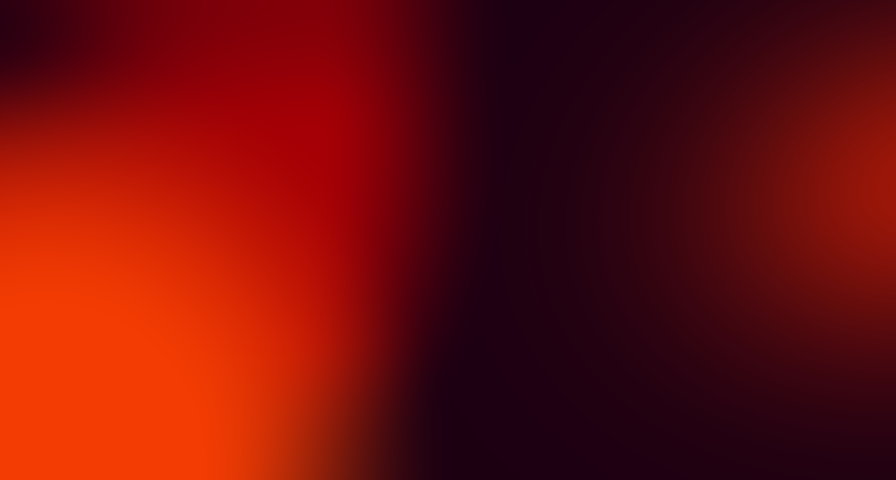
Write a WebGL 1 fragment shader that draws this background.

```glsl
precision highp float;
// Soft warm lights on a near-black plum backdrop: a crimson veil with a
// curved right edge, an orange pool at lower left and a tilted ember glow
// at right. Each layer is a smooth weight that mixes in one colour.

uniform vec2 u_resolution;

#define ASPECT 1.87
#define PLUM vec3(0.11, 0.0, 0.07)
#define CRIMSON vec3(0.65, 0.0, 0.02)
#define ORANGE vec3(0.95, 0.235, 0.01)
#define EMBER vec3(0.63, 0.09, 0.03)
#define POOL_CENTER vec2(0.10, 0.025)
#define POOL_RADII vec2(0.61, 0.634)
#define EMBER_CENTER vec2(1.95, 0.62)
#define EMBER_RADII vec2(0.47, 0.34)
#define EMBER_AXIS vec2(0.970, 0.243)

float gaussian(vec2 offset, vec2 radii) {
    vec2 q = offset / radii;
    return exp(-dot(q, q));
}

// Crimson veil: its edge bends left near the floor, its top corner is shaded
float veilWeight(vec2 p) {
    float bend = max(0.7 - p.y, 0.0);
    float edge = 0.925 - 0.45 * bend * bend;
    float body = 1.0 - smoothstep(edge - 0.27, edge + 0.146, p.x);
    float topFade = 1.0 - 0.25 * smoothstep(0.7, 1.0, p.y);
    float floorFade = smoothstep(-0.05, 0.3, p.y);
    float corner = 1.0 - 0.9 * gaussian(p - vec2(-0.05, 0.95), vec2(0.317, 0.27));
    return body * topFade * floorFade * corner;
}

// Orange pool: a flat core with a wide soft rim
float poolWeight(vec2 p) {
    float radius = length((p - POOL_CENTER) / POOL_RADII);
    return 1.0 - smoothstep(0.5, 1.4, radius);
}

// Ember glow: a gaussian stretched along a tilted axis
float emberWeight(vec2 p) {
    vec2 d = p - EMBER_CENTER;
    vec2 across = vec2(-EMBER_AXIS.y, EMBER_AXIS.x);
    return gaussian(vec2(dot(d, EMBER_AXIS), dot(d, across)), EMBER_RADII);
}

void main() {
    vec2 p = gl_FragCoord.xy / u_resolution * vec2(ASPECT, 1.0);
    vec3 color = mix(PLUM, EMBER, emberWeight(p));
    color = mix(color, CRIMSON, veilWeight(p));
    color = mix(color, ORANGE, poolWeight(p));
    gl_FragColor = vec4(color, 1.0);
}
```
